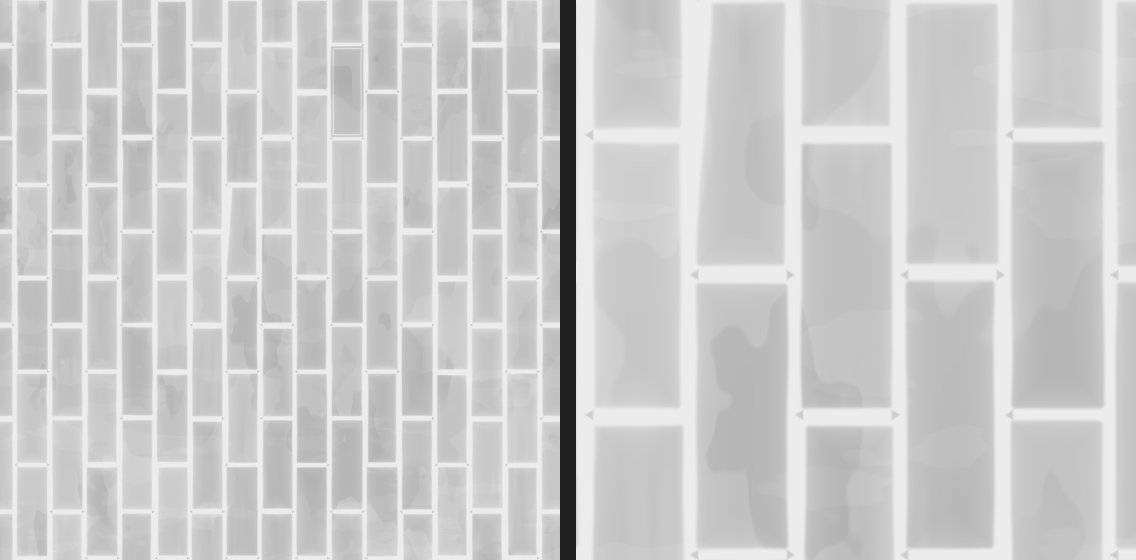
Left: the whole. Right: its middle third, enlarged.
Give the GLSL for this pattern, as a three.js fragment shader.

```glsl
// Upright grey bricks in sixteen columns, every other column shifted by half a brick.
// Each brick is a rounded box distance with uneven joints and a shaded hollow;
// wrapped noise adds painted patches, stains and streaks, so the tile is seamless.

varying vec2 vUv;

const vec2 GRID = vec2(16.0, 6.0);          // bricks across and up
const vec2 GRID_ORIGIN = vec2(0.0262, 0.003);
const float JOINT_HALF = 0.0038;
const float CORNER_RADIUS = 0.003;
const float EDGE_SOFT = 0.0022;
const float EDGE_WOBBLE = 0.0012;
const float HALO_WIDTH = 0.0032;
const float HOLLOW_WIDTH = 0.024;
const float MARK_SIZE = 0.0048;             // small triangles at joint ends
const float MARK_SHARE = 0.55;
const vec2 RIMMED_BRICK = vec2(9.0, 4.0);
const vec2 SLANTED_BRICK = vec2(6.0, 3.0);
const float GROUT_TONE = 0.925;
const float MARK_TONE = 0.80;
const float BRICK_DARK = 0.752;
const float BRICK_LIGHT = 0.792;

float hash(vec2 p) {
  vec3 q = fract(vec3(p.xyx) * 0.1031);
  q += dot(q, q.yzx + 33.33);
  return fract((q.x + q.y) * q.z);
}

// Value noise that wraps after a whole number of cells
float noise(vec2 uv, vec2 cells, float seed) {
  vec2 p = uv * cells;
  vec2 i = floor(p);
  vec2 f = fract(p);
  f = f * f * (3.0 - 2.0 * f);
  vec2 a = mod(i, cells) + seed;
  vec2 b = mod(i + 1.0, cells) + seed;
  return mix(mix(hash(a), hash(vec2(b.x, a.y)), f.x),
             mix(hash(vec2(a.x, b.y)), hash(b), f.x), f.y);
}

float fbm(vec2 uv, vec2 cells, float seed) {
  float sum = 0.0;
  float weight = 0.533;
  for (int k = 0; k < 4; k++) {
    sum += weight * noise(uv, cells, seed);
    cells *= 2.0;
    seed += 17.0;
    weight *= 0.5;
  }
  return sum;
}

// Hard-edged blot of paint
float paintPatch(vec2 uv, vec2 cells, float level, float seed) {
  return smoothstep(level, level + 0.022, fbm(uv, cells, seed));
}

// Change of tone from layers of paint and wear
float wear(vec2 uv) {
  float pale = paintPatch(uv, vec2(9.0, 7.0), 0.55, 11.0);
  float stain = paintPatch(uv, vec2(13.0, 7.0), 0.60, 47.0)
              * smoothstep(0.25, 0.75, noise(uv, vec2(11.0, 9.0), 83.0));
  float strokes = paintPatch(uv, vec2(8.0, 24.0), 0.62, 131.0);
  float streakArea = smoothstep(0.5, 0.65, fbm(uv, vec2(12.0, 6.0), 173.0));
  float streaks = noise(uv, vec2(150.0, 14.0), 211.0) - 0.5;
  float cloud = fbm(uv, vec2(5.0, 5.0), 251.0) - 0.5;
  return 0.024 * pale - 0.042 * stain + 0.016 * strokes
       + 0.026 * streakArea * streaks + 0.05 * cloud;
}

// Joint inset of one side, mostly thin and now and then wide
float inset(vec2 id, float side) {
  float h = hash(id + 31.0 * side);
  return JOINT_HALF * (0.82 + 0.75 * h * h * h);
}

float brickDistance(vec2 p, vec2 size, vec2 id, float slanted, float rimmed) {
  vec2 low = vec2(inset(id, 1.0), inset(id, 2.0));
  vec2 high = size - vec2(inset(id, 3.0), inset(id, 4.0));
  low.x += slanted * 0.009 * smoothstep(0.1, 1.0, p.y / size.y);
  low -= rimmed * 0.0015;
  high += rimmed * 0.0015;
  vec2 q = max(low - p, p - high) + CORNER_RADIUS;
  return length(max(q, 0.0)) + min(max(q.x, q.y), 0.0) - CORNER_RADIUS;
}

// Triangle at each end of a level joint, pointing into the upright joint
float jointMark(vec2 p, vec2 size, vec2 id) {
  float side = step(0.5 * size.x, p.x);
  float top = step(0.5 * size.y, p.y);
  vec2 q = min(p, size - p);
  vec2 joint = vec2(id.x + 20.0 * side, mod(id.y + top, GRID.y));
  float d = max(q.x - MARK_SIZE, q.y - 0.6 * q.x);
  return (1.0 - smoothstep(-0.001, 0.001, d)) * step(hash(joint + 71.0), MARK_SHARE);
}

void main() {
  // Brick cell and position inside it
  vec2 cell = (vUv - GRID_ORIGIN) * GRID;
  cell.y -= 0.5 * mod(floor(cell.x), 2.0);
  vec2 id = mod(floor(cell), GRID);
  vec2 size = 1.0 / GRID;
  vec2 p = fract(cell) * size;
  float rimmed = 1.0 - step(0.5, distance(id, RIMMED_BRICK));
  float slanted = 1.0 - step(0.5, distance(id, SLANTED_BRICK));

  float d = brickDistance(p, size, id, slanted, rimmed);
  d += EDGE_WOBBLE * (noise(vUv, vec2(32.0, 24.0), 5.0) - 0.5);
  float depth = max(-d, 0.0);

  // Brick face: own tone, pale halo, darker hollow, wear
  float face = mix(BRICK_DARK, BRICK_LIGHT, hash(id + 3.0));
  face += 0.055 * exp(-depth / HALO_WIDTH);
  face -= mix(0.005, 0.045, hash(id + 9.0)) * smoothstep(0.0, HOLLOW_WIDTH, depth);
  face += wear(vUv);
  float rim = (depth - 0.005) / 0.0013;
  face += rimmed * (0.11 * exp(-rim * rim) - 0.025);

  // Grout with marks, then the brick over it
  float grout = mix(GROUT_TONE, MARK_TONE, jointMark(p, size, id));
  float cover = 1.0 - smoothstep(-EDGE_SOFT, 0.5 * EDGE_SOFT, d);
  gl_FragColor = vec4(vec3(mix(grout, face, cover)), 1.0);
}
```
